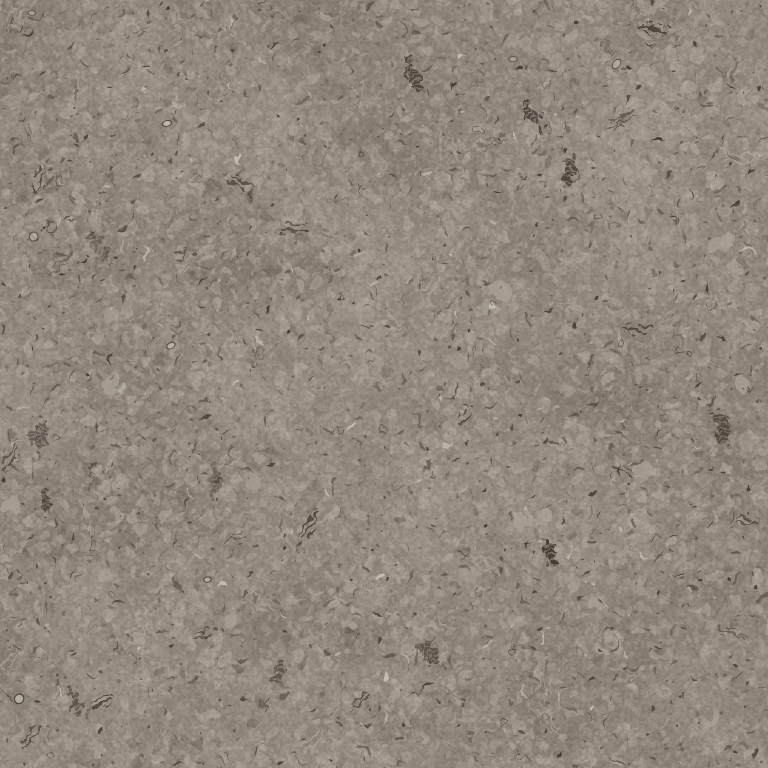
Reproduce this texture procedurally as a Shadertoy shader.

```glsl
// Fossil limestone: a warm grey ground of overlapping pale and dim grains,
// strewn with curved dark flecks, pits, tiny ring shells and ribbed fossils.
// Every feature is a distance shape scattered over a jittered cell grid.

const vec3 STONE = vec3(0.560, 0.523, 0.484);
const vec3 PALE  = vec3(0.668, 0.635, 0.594);
const vec3 DIM   = vec3(0.455, 0.417, 0.380);
const vec3 DARK  = vec3(0.225, 0.190, 0.162);
const vec3 CHALK = vec3(0.810, 0.795, 0.750);
const float EDGE  = 0.0009;  // softness of every outline
const float RAGGED = 0.0036; // how far outlines are disturbed
const float GRAIN = 0.072;   // contrast of the fine grain
const float CLOUD = 0.062;   // contrast of the broad shading
const float TURN  = 6.2832;

const int DISC = 0, RING = 1, FLECK = 2, FOSSIL = 3, STREAKS = 4;

vec4 hash4(vec2 c) {
    vec4 v = fract(c.xyxy * vec4(0.1031, 0.1030, 0.0973, 0.1099));
    v += dot(v, v.wzxy + 33.33);
    return fract((v.xxyz + v.yzzw) * v.zywx);
}

// Two independent channels of smooth value noise
vec2 noise2(vec2 p) {
    vec2 i = floor(p) + 50.0, f = fract(p);
    f = f * f * (3.0 - 2.0 * f);
    vec2 low  = mix(hash4(i).xy, hash4(i + vec2(1, 0)).xy, f.x);
    vec2 high = mix(hash4(i + vec2(0, 1)).xy, hash4(i + vec2(1, 1)).xy, f.x);
    return mix(low, high, f.y);
}

// Coverage of one feature, q in canvas units, g its random traits
float shape(int kind, vec2 q, vec4 g, float edge) {
    float d, ribs = 1.0;
    if (kind == DISC || kind == RING) {
        d = length(q * vec2(1.0, mix(1.0, 1.7, g.y))) - mix(0.004, 0.008, g.x);
        if (kind == RING) d = abs(d) - 0.0009;
    } else if (kind == FLECK) {
        float halfLength = mix(0.0025, 0.0085, g.x * g.x);
        float bend = (g.z - 0.5) * 130.0 * q.x * q.x;
        float taper = 1.0 - pow(q.x / halfLength, 2.0);
        d = abs(q.y + bend) - mix(0.0006, 0.0020, g.y) * taper;
    } else if (kind == FOSSIL) {
        vec2 radii = vec2(0.010, 0.022) * mix(0.65, 1.0, g.x);
        vec2 rough = noise2(q * 210.0 + g.xy * 40.0);
        d = (length(q / radii) - 1.0) * radii.x + 0.012 * (rough.x - 0.45);
        ribs = sin(q.y * 1000.0 + abs(q.x) * 600.0 + 6.0 * rough.y);
        ribs = mix(0.40, 1.0, smoothstep(-0.9, 0.3, ribs));
    } else {
        vec2 radii = vec2(0.021, 0.010) * mix(0.6, 1.0, g.x);
        vec2 rough = noise2(q * 140.0 + g.xy * 40.0);
        d = (length(q / radii) - 1.0) * radii.y + 0.008 * (rough.y - 0.5);
        ribs = sin(q.y * 850.0 + q.x * 90.0 + 6.0 * rough.x);
        ribs = smoothstep(0.1, 0.8, ribs);
    }
    return smoothstep(edge, -edge, d) * ribs * mix(0.4, 1.0, g.w);
}

// Strongest feature at p; equal cell counts put features in equal places
float scatter(int kind, vec2 p, float cells, float chance, float size,
              float tilt, float spread) {
    float cover = 0.0;
    float edge = max(EDGE, 0.7 / iResolution.y) / size;
    vec2 home = floor(p * cells);
    for (int y = -1; y <= 1; y++)
    for (int x = -1; x <= 1; x++) {
        vec2 cell = home + vec2(x, y);
        vec4 h = hash4(cell + cells * 3.7 + 20.0);
        vec4 g = hash4(cell + cells * 5.3 + 71.0);
        float crowd = mix(0.4, 1.6, noise2(cell * 0.23 + cells).x);
        if (h.w > chance * crowd) continue;
        vec2 q = p - (cell + 0.5 + 0.8 * (h.xy - 0.5)) / cells;
        float a = tilt + (h.z - 0.5) * spread;
        q = mat2(cos(a), -sin(a), sin(a), cos(a)) * q / size;
        cover = max(cover, shape(kind, q, g, edge));
    }
    return cover;
}

void mainImage(out vec4 fragColor, in vec2 fragCoord) {
    vec2 p = fragCoord / iResolution.y;
    vec2 fine = noise2(p * 290.0 + 4.0) - 0.5;
    vec2 rough = p + RAGGED * (noise2(p * 130.0) - 0.5 + 0.7 * fine);
    vec2 ragged = rough + 3.2 * RAGGED * (noise2(p * 80.0 + 9.0) - 0.5);
    float broken = smoothstep(0.35, 0.6, noise2(p * 110.0 + 31.0).x);

    // Ground: broad clouds and overlapping grains
    vec3 col = STONE;
    col += CLOUD * (noise2(p * 6.0).x + 0.7 * noise2(p * 17.0).y - 0.85);
    col += 0.6 * CLOUD * (noise2(p * 42.0).x - 0.5);
    col = mix(col, DIM, 0.70 * scatter(DISC, ragged, 41.0, 0.28, 1.0, 0.0, TURN));
    col = mix(col, PALE, 0.70 * scatter(DISC, ragged, 50.0, 0.52, 1.25, 0.4, 3.0));
    col = mix(col, PALE, 0.55 * scatter(DISC, ragged, 90.0, 0.60, 0.7, 0.4, 3.0));
    col = mix(col, PALE, 0.75 * scatter(STREAKS, ragged, 13.0, 0.40, 1.2, 0.5, TURN));
    col += GRAIN * (noise2(p * 270.0).x - 0.5 + 0.7 * (noise2(p * 530.0).y - 0.5));

    // Larger remains: ribbed fossils and bundles of streaks
    col = mix(col, PALE, 0.80 * scatter(DISC, ragged, 11.0, 0.18, 1.8, 0.4, 3.0));
    col = mix(col, DARK, 0.75 * scatter(STREAKS, rough, 9.0, 0.30, 1.0, 0.5, 1.8));
    col = mix(col, DARK, 0.90 * scatter(FOSSIL, rough, 5.0, 0.38, 1.05, 0.2, 1.0));

    // Small debris: curved flecks, pits and chalk chips
    col = mix(col, DARK, 0.55 * scatter(FLECK, ragged, 37.0, 0.55, 1.15, 0.4, TURN));
    col = mix(col, DARK, 0.88 * scatter(FLECK, rough, 29.0, 0.48, 1.1, 0.5, 2.4));
    col = mix(col, DARK, 0.80 * scatter(DISC, rough, 47.0, 0.28, 0.23, 0.0, TURN));
    col = mix(col, CHALK, 0.80 * scatter(FLECK, ragged, 23.0, 0.28, 1.2, 0.8, TURN));

    // Ring shells: pale core with a dark rim, and faint broken rims
    col = mix(col, CHALK, 0.65 * scatter(DISC, p, 7.0, 0.18, 0.9, 0.4, 2.0));
    col = mix(col, DARK, 0.95 * scatter(RING, p, 7.0, 0.18, 0.9, 0.4, 2.0));
    col = mix(col, DARK, 0.65 * broken * scatter(RING, ragged, 19.0, 0.28, 0.9, 0.4, TURN));

    fragColor = vec4(clamp(col, 0.0, 1.0), 1.0);
}
```
